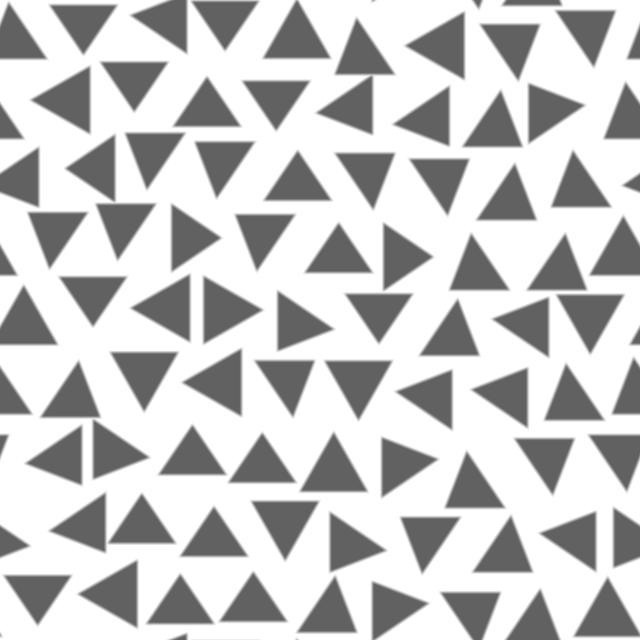
Give the GLSL for this pattern, as a Shadertoy shader.

```glsl
// Scattered grey triangles pointing in four directions on white, tiling seamlessly.

const float TAU = 6.2831853;
const float CELLS = 9.0; // rows, and triangles per row

// Integer hash: three random values in 0..1 for a wrapped cell
vec3 hash3(vec2 cell, uint seed) {
    uvec3 v = uvec3(uvec2(mod(cell, CELLS)), seed) * 1664525u + 1013904223u;
    v.x += v.y * v.z; v.y += v.z * v.x; v.z += v.x * v.y;
    v ^= v >> 16u;
    v.x += v.y * v.z; v.y += v.z * v.x; v.z += v.x * v.y;
    return vec3(v >> 8u) / 16777216.0;
}

// Soft coverage of the half plane to the left of the line a -> b
float leftOf(vec2 p, vec2 a, vec2 b) {
    vec2 normal = normalize(vec2(a.y - b.y, b.x - a.x));
    return smoothstep(-0.0038, 0.0038, dot(p - a, normal));
}

// Triangle with a flat base; the apex lies off centre by lean
float triangle(vec2 p, vec2 size, float lean) {
    vec2 left = -0.5 * size;
    vec2 right = vec2(0.5, -0.5) * size;
    vec2 apex = vec2(lean, 0.5 * size.y);
    return leftOf(p, left, right) * leftOf(p, right, apex) * leftOf(p, apex, left);
}

// The triangle that belongs to one cell of the shifted rows
float cellTriangle(vec2 uv, vec2 cell, float rowShift) {
    vec3 kind = hash3(cell, 3u);
    vec3 place = hash3(cell, 11u);
    vec2 center = (cell + 0.5 + vec2(rowShift, 0.0)) / CELLS;

    // Leaning triangles gather on one side, symmetric ones on the other
    bool leaning = kind.x < 0.5 + 0.4 * cos(TAU * (center.x - 0.85));
    vec2 size = leaning ? vec2(0.094, 0.0885)
                        : vec2(0.106, kind.y < 0.4 ? 0.078 : 0.093);
    float lean = leaning ? (kind.y < 0.5 ? -0.013 : 0.013) : 0.0;

    // Pointing direction
    vec2 up = kind.z < 0.35 ? vec2(0, 1)
            : kind.z < 0.63 ? vec2(0, -1)
            : kind.z < 0.85 ? vec2(1, 0) : vec2(-1, 0);

    // Jitter within the free room of the cell, then bend the row
    vec2 box = abs(up.y) > 0.5 ? size : size.yx;
    center += (place.xy - 0.5) * (1.0 / CELLS - box) * 0.9;
    center.y += 0.018 * sin(TAU * center.x);

    vec2 p = uv - center;
    return triangle(vec2(dot(p, vec2(up.y, -up.x)), dot(p, up)), size, lean);
}

void mainImage(out vec4 fragColor, in vec2 fragCoord) {
    vec2 uv = fragCoord / iResolution.xy;
    float ink = 0.0;

    for (int j = -1; j <= 1; j++) {
        float row = floor(uv.y * CELLS) + float(j);
        // Each row slides sideways by its own amount
        float rowShift = mod(row, CELLS) * 4.0 / 9.0 + 0.35 * hash3(vec2(0.0, row), 7u).x;
        for (int i = -1; i <= 1; i++) {
            float column = floor(uv.x * CELLS - rowShift) + float(i);
            ink = max(ink, cellTriangle(uv, vec2(column, row), rowShift));
        }
    }

    vec3 paper = vec3(1.0);
    vec3 grey = vec3(0.38);
    fragColor = vec4(mix(paper, grey, ink), 1.0);
}
```
